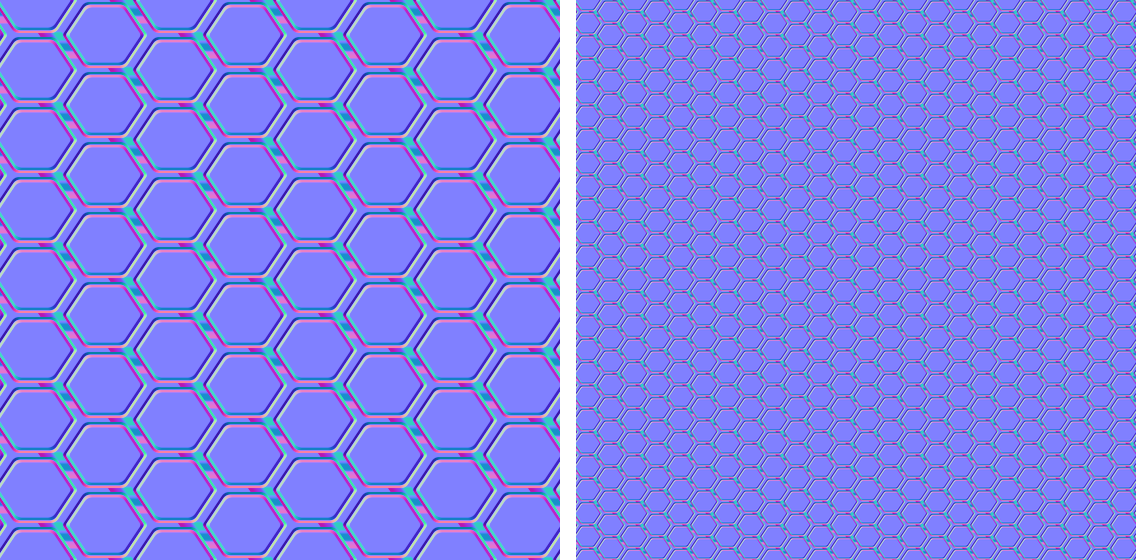
Left: one tile. Right: repeated 3 by 3.
A WebGL 2 fragment shader for this texture map:

```glsl
#version 300 es
precision highp float;

uniform vec2 u_resolution;
out vec4 fragColor;

const float ROWS = 8.0;                      // hexagons down the canvas
const vec2 PERIOD = vec2(2.0, 1.0);          // two staggered columns per repeat
const vec2 SLANT_NORMAL = vec2(0.832, 0.555);
const float HALF_HEIGHT = 0.472;
const float HALF_SLANT = 0.506;
const float CORNER = 0.06;
const float RIM_WIDTH = 0.078;
const float RIM_CREST = 0.037;

// Surface tilts of the fragments lying in the gaps
const vec2 MAGENTA_TILT = vec2(0.45, -0.82);
const vec2 VIOLET_TILT = vec2(0.05, -0.45);
const vec2 TEAL_TILT = vec2(-0.62, 0.62);
const vec2 BLUE_TILT = vec2(-0.80, 0.12);
const vec2 PINK_TILT = vec2(0.80, -0.08);

float smoothMax(float a, float b, float k) {
  float h = max(k - abs(a - b), 0.0) / k;
  return max(a, b) + 0.25 * k * h * h;
}

float softStep(float edge, float x, float soft) {
  return smoothstep(edge - soft, edge + soft, x);
}

float band(float lo, float hi, float x, float soft) {
  return softStep(lo, x, soft) - softStep(hi, x, soft);
}

// Offset to the nearest copy of a centre
vec2 wrapAround(vec2 p, vec2 centre, vec2 period) {
  return mod(p - centre + 0.5 * period, period) - 0.5 * period;
}

// Rounded, flat-topped hexagon, negative inside
float hexagon(vec2 p, float corner) {
  float y = smoothMax(p.y, -p.y, corner);
  float slant = dot(vec2(abs(p.x), y), SLANT_NORMAL) - HALF_SLANT;
  return smoothMax(slant, abs(p.y) - HALF_HEIGHT, corner);
}

float honeycomb(vec2 p) {
  float even = hexagon(wrapAround(p, vec2(0.5, 0.0), PERIOD), CORNER);
  float odd = hexagon(wrapAround(p, vec2(1.5, 0.5), PERIOD), CORNER);
  return min(even, odd);
}

vec2 outward(vec2 p, float eps) {
  vec2 e = vec2(eps, 0.0);
  vec2 g = vec2(honeycomb(p + e.xy) - honeycomb(p - e.xy),
                honeycomb(p + e.yx) - honeycomb(p - e.yx));
  return g / max(length(g), 1e-5);
}

// Steep outer flank, gentler inner flank
float rimSlope(float d, float soft) {
  return 0.96 * band(-RIM_CREST, 0.0, d, soft)
       - 0.85 * band(-RIM_WIDTH, -RIM_CREST, d, soft);
}

// Sheared lattice cell with a hexagon centre at its lower left corner
vec2 latticeCell(vec2 p) {
  float column = floor(p.x);
  return vec2(p.x - column, fract(p.y - 0.5 * column));
}

vec2 gapFragments(vec2 c, float soft) {
  float along = c.x + 0.667 * (c.y - 0.5);

  // Top gap: magenta running through violet into teal
  vec2 top = mix(MAGENTA_TILT, VIOLET_TILT, smoothstep(0.10, 0.24, along));
  top = mix(top, TEAL_TILT, smoothstep(0.22, 0.30, along));
  float topMask = band(0.06, 0.41, along, soft) * band(0.42, 0.545, c.y, 0.02);

  // Slanted gap: a fading blue piece above a crisp pink one
  float slantMask = band(0.22, 0.45, along, soft);
  float blueMask = band(0.275, 0.385, c.y, 0.025);
  float pinkMask = band(0.165, 0.265, c.y, soft) * mix(0.75, 1.0, smoothstep(0.27, 0.18, c.y));

  return top * topMask + slantMask * (BLUE_TILT * blueMask + PINK_TILT * pinkMask);
}

vec3 encodeNormal(vec2 tilt) {
  float z = sqrt(max(1.0 - dot(tilt, tilt), 0.0));
  return 0.5 + 0.5 * vec3(tilt, z);
}

void main() {
  vec2 p = ROWS * gl_FragCoord.xy / u_resolution;
  float pixel = ROWS / min(u_resolution.x, u_resolution.y);
  float soft = max(0.008, 0.6 * pixel);

  // Rims, with the tilt turned a quarter from the outward direction
  float d = honeycomb(p);
  vec2 away = outward(p, 0.003);
  vec2 tilt = vec2(-away.y, away.x) * rimSlope(d, soft);

  // Fragments show only between the rims
  vec2 cell = latticeCell(p - vec2(0.5, 0.0));
  tilt += gapFragments(cell, soft) * softStep(0.0, d, soft);

  fragColor = vec4(encodeNormal(tilt), 1.0);
}
```
